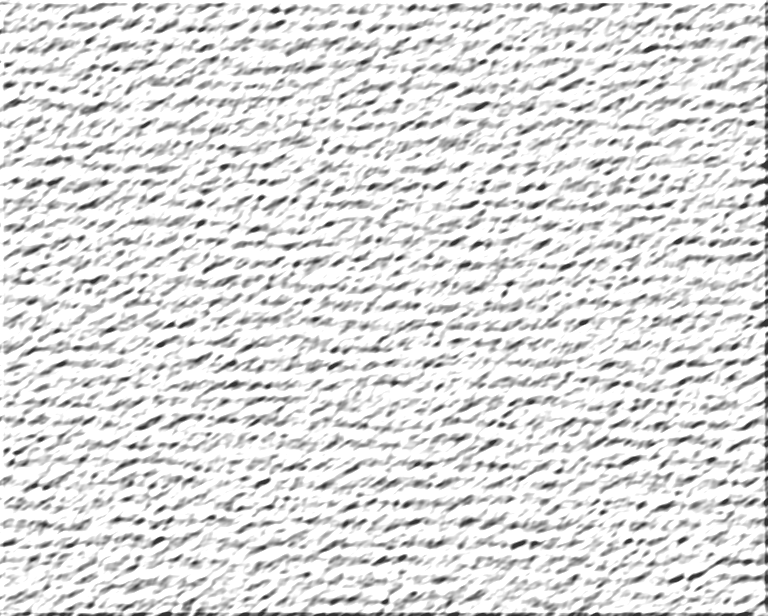
This texture is drawn by a Shadertoy shader. Its source:

```glsl
// Rough white plaster combed into fine horizontal rows, lit from the upper left.
// A height field of wavy ridges and slanted grains is embossed: the height
// difference along the light gives the grey, and lit slopes clip to white.

#define ROWS 31.0                  // ridges per canvas height
#define ROW_HEIGHT 0.2
#define GRAIN vec2(66.0, 98.0)     // grains along and across the slant
#define FINE_HEIGHT 0.35
#define SLANT 0.5                  // grain direction in radians
#define EMBOSS 0.0016              // half step along the light
#define CONTRAST 1.85
#define BASE_GREY 0.98
#define DARKEST 0.2
#define BEVEL 0.006                // width of the bevelled rim

const float TAU = 6.2831853;

float hash(vec2 p) {
    return fract(sin(dot(p, vec2(127.1, 311.7))) * 43758.5453);
}

float noise(vec2 p) {
    vec2 cell = floor(p), f = fract(p);
    f = f * f * (3.0 - 2.0 * f);
    float low = mix(hash(cell), hash(cell + vec2(1, 0)), f.x);
    float high = mix(hash(cell + vec2(0, 1)), hash(cell + vec2(1, 1)), f.x);
    return mix(low, high, f.y);
}

// Wavy horizontal ridges that fade in and out along their length
float ridges(vec2 p) {
    float wobble = 0.6 * noise(p * vec2(14.0, 20.0) + 7.3);
    float strength = 0.4 + 1.2 * noise(p * vec2(25.0, ROWS) + 41.7);
    return ROW_HEIGHT * strength * sin(TAU * (ROWS * p.y + wobble));
}

// Two octaves of noise, stretched along the slant
float grains(vec2 p, vec2 along, vec2 across) {
    vec2 q = vec2(dot(p, along), dot(p, across)) * GRAIN;
    vec2 fine = mat2(0.8, 0.6, -0.6, 0.8) * q * 1.7 + 19.1;
    return noise(q) + FINE_HEIGHT * noise(fine);
}

void mainImage(out vec4 fragColor, in vec2 fragCoord) {
    vec2 p = fragCoord / iResolution.y;
    float aspect = iResolution.x / iResolution.y;

    // Light falls across the grains
    vec2 along = vec2(cos(SLANT), sin(SLANT));
    vec2 light = vec2(-along.y, along.x);
    vec2 near = p + EMBOSS * light, far = p - EMBOSS * light;
    float slope = ridges(far) + grains(far, along, light)
                - ridges(near) - grains(near, along, light);
    float grey = BASE_GREY + CONTRAST * slope;

    // Rim: bottom and right in shadow, top and left lit
    vec2 rimLow = 1.0 - smoothstep(0.5 * BEVEL, 1.3 * BEVEL, p);
    vec2 rimHigh = 1.0 - smoothstep(0.4 * BEVEL, 1.2 * BEVEL, vec2(aspect, 1.0) - p);
    grey += 0.5 * max(rimHigh.y, 0.5 * rimLow.x);
    grey -= 0.68 * max(rimLow.y, 0.8 * rimHigh.x);

    fragColor = vec4(vec3(clamp(grey, DARKEST, 1.0)), 1.0);
}
```
